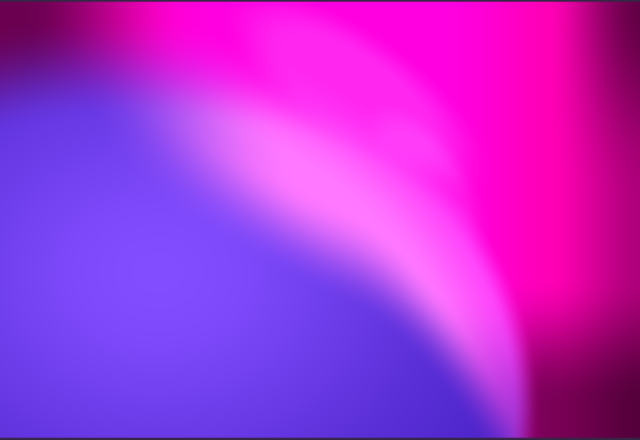
Write a Shadertoy shader that draws this background.

```glsl
// Soft abstract light: a violet pool at lower left, a glowing pink crescent
// sweeping over it, and magenta beyond that falls into dark corners.
// Built from an ellipse, a bent edge curve and smooth ramps.

// Smooth elliptical glow, tilted by an angle, 1 at its centre.
float glow(vec2 p, vec2 centre, vec2 radius, float angle) {
    float c = cos(angle), s = sin(angle);
    vec2 q = mat2(c, -s, s, c) * (p - centre) / radius;
    return exp(-dot(q, q));
}

// Tilted elliptical lobe with a soft rim.
float lobe(vec2 p, vec2 centre, vec2 radius, float angle) {
    float c = cos(angle), s = sin(angle);
    vec2 q = mat2(c, -s, s, c) * (p - centre) / radius;
    return 1.0 - smoothstep(0.55, 1.1, length(q));
}

// Magenta backdrop, shaded towards the left, right and lower corners.
vec3 backdrop(vec2 p) {
    vec3 magenta = mix(vec3(1.0, 0.0, 0.88), vec3(1.0, 0.0, 0.70),
                       smoothstep(1.0, 1.3, p.x));
    magenta.b -= 0.13 * (1.0 - smoothstep(0.25, 0.5, p.x));
    float faintLobes = 0.15 * lobe(p, vec2(0.81, 0.79), vec2(0.34, 0.13), -0.62)
                     + 0.09 * lobe(p, vec2(0.97, 0.59), vec2(0.20, 0.09), -0.95);
    magenta += faintLobes * vec3(0.0, 1.0, 0.4);

    float right = smoothstep(1.24, 1.47, p.x);
    float light = mix(0.42, 1.0, smoothstep(0.05, 0.42, p.x));
    light *= 1.0 - 0.32 * right;
    light *= 1.0 - 0.45 * right * smoothstep(0.55, 1.0, p.y);
    light *= 1.0 - 0.52 * smoothstep(1.05, 1.25, p.x)
                        * (1.0 - smoothstep(0.08, 0.38, p.y));
    return magenta * light;
}

// Violet pool, brightest left of the middle.
vec3 violetPool(vec2 p) {
    return mix(vec3(0.27, 0.12, 0.76), vec3(0.51, 0.30, 1.0),
               glow(p, vec2(0.36, 0.38), vec2(0.64, 0.52), 0.0));
}

void mainImage(out vec4 fragColor, in vec2 fragCoord) {
    vec2 uv = fragCoord / iResolution.xy;
    vec2 p = uv * vec2(1.4545, 1.0);

    // Distance through the great ellipse: 1 on the crescent's outer rim.
    float rim = length((p - vec2(0.25, 0.07)) / vec2(0.958, 0.83));

    // Pink crescent, paler in its heart and dimmer at the foot.
    vec3 pink = mix(vec3(1.0, 0.47, 1.0), vec3(1.0, 0.24, 0.98),
                    smoothstep(0.80, 1.0, rim));
    pink = mix(vec3(0.60, 0.20, 0.82), pink, smoothstep(-0.03, 0.34, p.y));

    // The pool's upper edge slopes down and bends steeper to the right.
    float d = p.x - 0.5;
    float bend = max(d - 0.3, 0.0);
    float edge = 0.47 - 0.5 * d - 2.0 * bend * bend;
    float pinkness = smoothstep(-0.02, 0.20, p.y - edge)
                   * smoothstep(0.24, 0.68, p.x + 0.3 * (p.y - 0.6));
    vec3 inner = mix(violetPool(p), pink, pinkness);

    // The rim is crisp at lower right and blurs towards the upper left.
    float blur = mix(0.15, 0.035, smoothstep(0.25, 1.15, p.x));
    float outside = smoothstep(1.0 - 1.4 * blur, 1.0 + 0.6 * blur, rim);
    vec3 col = mix(inner, backdrop(p), outside);

    // Thin dark strips along the top and bottom.
    float soft = 1.0 / iResolution.y;
    float strip = 1.0 - smoothstep(0.005 - soft, 0.005 + soft, uv.y)
                + smoothstep(0.996 - soft, 0.996 + soft, uv.y);
    col = mix(col, vec3(0.21, 0.15, 0.27), clamp(strip, 0.0, 1.0));

    fragColor = vec4(clamp(col, 0.0, 1.0), 1.0);
}
```
